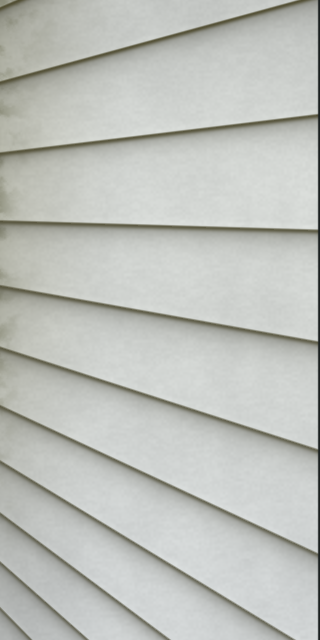
A Shadertoy shader for this texture:

```glsl
// Weathered pale lap siding seen at an angle, its boards fanning out to the right.
// A quadratic in board number gives each lap's height at both sides; solving it
// yields the board coordinate, which drives shadows, lips, grain and mildew.

float hash(vec2 p) {
    vec3 q = fract(vec3(p.xyx) * 0.1031);
    q += dot(q, q.yzx + 33.33);
    return fract((q.x + q.y) * q.z);
}

float noise(vec2 p) {
    vec2 i = floor(p), f = fract(p);
    f = f * f * (3.0 - 2.0 * f);
    return mix(mix(hash(i), hash(i + vec2(1, 0)), f.x),
               mix(hash(i + vec2(0, 1)), hash(i + vec2(1, 1)), f.x), f.y);
}

float fbm(vec2 p) {
    float sum = 0.0, amp = 0.5;
    for (int i = 0; i < 4; i++) {
        sum += amp * noise(p);
        p = p * 2.03 + 17.3;
        amp *= 0.5;
    }
    return sum;
}

void mainImage(out vec4 fragColor, in vec2 fragCoord) {
    vec2 uv = fragCoord / iResolution.xy;
    float down = 1.0 - uv.y;

    // Lap height = offset + pitch * n + bend * n * n, solved for board number n
    vec3 lap = mix(vec3(0.0130, 0.1184, -0.00247), vec3(-0.2003, 0.1960, -0.0030), uv.x);
    float fall = down - lap.x;
    float spacing = sqrt(lap.y * lap.y + 4.0 * lap.z * fall);
    float n = 2.0 * fall / (lap.y + spacing);
    float board = floor(n);
    float below = fract(n) * spacing;          // distance under the upper lap
    float above = (1.0 - fract(n)) * spacing;  // distance over the lower lap

    // Paint: greenish at the left, cooler toward the lower right
    vec3 paint = mix(vec3(0.745, 0.75, 0.71), vec3(0.825, 0.838, 0.825),
                     smoothstep(0.0, 0.45, uv.x + 0.12 * down));
    paint = mix(paint, vec3(0.81, 0.825, 0.832), 0.7 * smoothstep(0.45, 1.0, down));
    paint *= 0.99 + 0.02 * hash(vec2(board + 5.0, 3.0));
    paint *= 1.0 - 0.11 * smoothstep(0.4, 0.0, uv.x) * smoothstep(0.5, 1.0, down);
    paint *= 1.0 - 0.07 * smoothstep(0.25, 0.0, down);

    // Short level grain, fine pores, and faint stains running down the boards
    float grain = noise(vec2(uv.x * 40.0, down * 190.0 + uv.x * 6.0)) - 0.5;
    float pores = noise(vec2(uv.x, down * 2.0) * 120.0) - 0.5;
    float stains = noise(vec2(uv.x * 18.0, n * 2.0)) - 0.5;
    paint *= 1.0 + 0.022 * grain + 0.024 * pores + 0.022 * stains;
    paint *= 1.0 + 0.06 * (fbm(vec2(uv.x * 5.0, down * 10.0)) - 0.47);

    // Mildew gathers at the left edge and in the top corner
    float speckle = smoothstep(0.35, 0.75, fbm(vec2(uv.x * 26.0, down * 52.0) + 8.0));
    float damp = 0.8 * exp(-uv.x * 22.0) * smoothstep(1.0, 0.4, down)
               + 0.45 * exp(-uv.x * 5.0 - down * 8.0);
    paint = mix(paint, vec3(0.45, 0.455, 0.36), clamp(damp * (0.2 + 0.5 * speckle), 0.0, 0.6));

    // Rounded lip: a faint pale band above the edge
    paint *= 1.0 + 0.02 * smoothstep(0.014, 0.005, above);

    // Soft shade beneath each lap, then the dark crevice itself
    float reach = mix(0.015, 0.019, uv.x);
    paint *= 1.0 - vec3(0.34, 0.345, 0.375) * exp(-below / reach);
    float crevice = max(exp(-below * below / 0.000022), smoothstep(0.0036, 0.0, above));
    vec3 creviceColor = mix(vec3(0.31, 0.295, 0.185), vec3(0.37, 0.365, 0.29), down);
    paint = mix(paint, creviceColor, crevice * mix(0.92, 0.72, down));

    // Dark strip at the right border
    float edge = 1.0 / iResolution.x;
    paint = mix(paint, vec3(0.10, 0.12, 0.12), smoothstep(0.994 - edge, 0.994 + edge, uv.x));
    fragColor = vec4(paint, 1.0);
}
```
